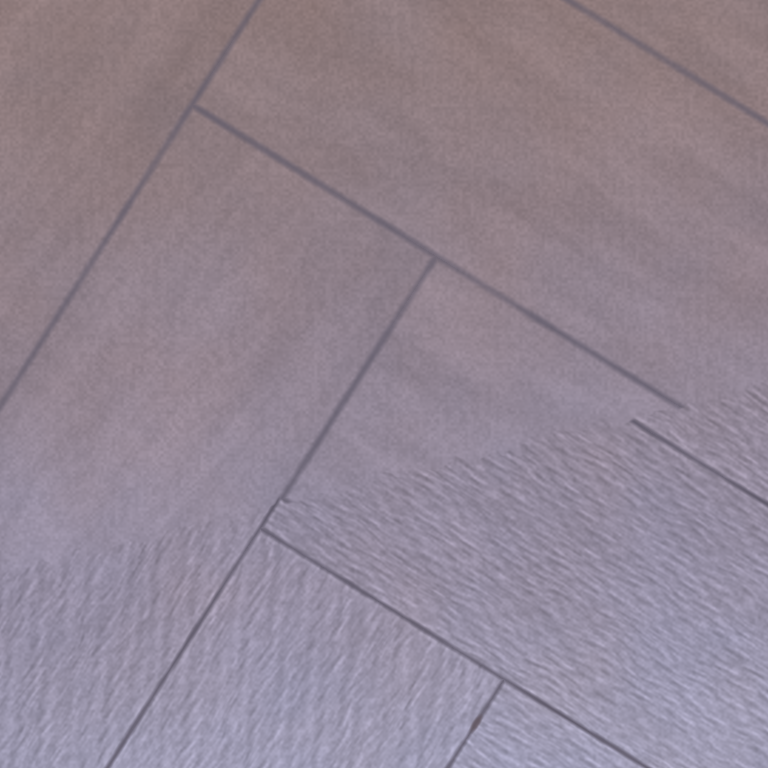
A WebGL 2 fragment shader for this texture:

```glsl
#version 300 es
precision highp float;

uniform vec2 u_resolution;
out vec4 fragColor;

#define PLANK_WIDTH 0.374
#define CORNER vec2(0.25, 0.8633)
#define UPRIGHT_NORMAL vec2(0.8436, -0.537)
#define LEVEL_NORMAL vec2(0.526, 0.850)
#define REPEAT_SHIFT vec2(0.0885, -0.551)
#define SEAM_HEIGHT 0.2513
#define SEAM_SLOPE 0.247
#define SOFT_JOINT 0.0075
#define SHARP_JOINT 0.0046
#define SOFT_GRAIN 0.13
#define SHARP_GRAIN 0.25
#define JOINT_COLOR vec3(0.37, 0.35, 0.41)

float hash(vec2 p) {
    return fract(sin(dot(p, vec2(127.1, 311.7))) * 43758.5453);
}

float noise(vec2 p) {
    vec2 i = floor(p), f = fract(p);
    f = f * f * (3.0 - 2.0 * f);
    return mix(mix(hash(i), hash(i + vec2(1, 0)), f.x),
               mix(hash(i + vec2(0, 1)), hash(i + vec2(1, 1)), f.x), f.y);
}

float fbm(vec2 p) {
    float sum = 0.0, amp = 0.5;
    for (int i = 0; i < 4; i++) {
        sum += amp * noise(p);
        p = p * 2.03 + 17.3;
        amp *= 0.5;
    }
    return sum;
}

// Herringbone: x = distance to the nearest joint, y = plank id, zw = grain coordinates
vec4 herringbone(vec2 p) {
    vec2 q = p - CORNER;
    vec2 st = vec2(dot(q, UPRIGHT_NORMAL), dot(q, LEVEL_NORMAL)) / PLANK_WIDTH;
    vec2 cell = floor(st), f = fract(st);
    bool upright = cell.x + cell.y < 0.0;
    float side = upright ? min(f.x, 1.0 - f.x) : min(f.y, 1.0 - f.y);
    float end = upright ? -st.y - cell.x : st.x + cell.y;
    float id = upright ? cell.x + 20.0 : cell.y + 40.0;
    vec2 grain = (upright ? st.yx : st) * PLANK_WIDTH;
    return vec4(min(side, end) * PLANK_WIDTH, id, grain);
}

// Warm at the top, cool and lighter toward the bottom right
vec3 lightTint(vec2 uv) {
    float h = uv.y - 0.10 * (uv.x - 0.5);
    vec3 c = mix(vec3(0.630, 0.618, 0.710), vec3(0.582, 0.553, 0.632), smoothstep(-0.04, 0.30, h));
    c = mix(c, vec3(0.565, 0.511, 0.556), smoothstep(0.26, 0.58, h));
    return mix(c, vec3(0.560, 0.484, 0.488), smoothstep(0.50, 1.0, h));
}

// Blurred, wavy figure
float softGrain(vec2 g) {
    g.y += 0.05 * (fbm(g * vec2(8.0, 10.0)) - 0.5);
    float figure = fbm(g * vec2(6.0, 20.0)) - 0.47;
    float streak = noise(g * vec2(16.0, 62.0)) - 0.5;
    return figure * 1.1 + streak * 0.28;
}

// Crisp, embossed fibres
float sharpGrain(vec2 g) {
    g.y += 0.008 * noise(g * vec2(22.0, 30.0));
    vec2 k = g * vec2(42.0, 190.0);
    float relief = noise(k) - noise(k + vec2(0.2, 0.7));
    float fine = noise(g * vec2(90.0, 300.0)) - 0.5;
    return relief * 0.45 + fine * 0.35 + (fbm(g * vec2(7.0, 26.0)) - 0.47) * 0.35;
}

// One repeat of the floor, soft (crisp = 0) or in focus (crisp = 1)
vec3 floorColor(vec2 uv, float crisp, float px) {
    vec4 plank = herringbone(uv - crisp * REPEAT_SHIFT);
    vec2 grain = plank.zw + plank.y * vec2(1.37, 2.91);

    // Wood surface
    vec3 color = lightTint(uv);
    color *= 1.0 + 0.03 * (hash(vec2(plank.y, 3.0)) - 0.5);
    color *= 1.0 + (crisp > 0.5 ? SHARP_GRAIN * sharpGrain(grain) : SOFT_GRAIN * softGrain(grain));
    color *= 1.0 + 0.075 * (noise(uv * 270.0) - 0.5) + 0.05 * (noise(uv.yx * 190.0 + 9.0) - 0.5);
    color.rb += vec2(0.025, -0.025) * (fbm(uv * 8.0) - 0.47);

    // Joints of uneven depth, with a pale bevel where the floor is in focus
    float d = plank.x + 0.0012 * (noise(uv * 55.0) - 0.5);
    float width = mix(SOFT_JOINT, SHARP_JOINT, crisp);
    float joint = 1.0 - smoothstep(0.0, width + 0.5 * px, d);
    float depth = mix(0.62, 0.85, crisp) * (0.75 + 0.45 * noise(uv * 14.0));
    float bevel = smoothstep(0.003, 0.006, d) * (1.0 - smoothstep(0.006, 0.010, d));
    color += 0.04 * bevel * crisp * noise(uv * 40.0 + 5.0);
    return mix(color, JOINT_COLOR, joint * min(depth, 0.95));
}

void main() {
    vec2 uv = gl_FragCoord.xy / u_resolution;
    float px = 1.0 / min(u_resolution.x, u_resolution.y);

    // Ragged seam between the soft repeat and the crisp one
    float ragged = 0.018 * (noise(uv * 42.0) - 0.5) + 0.014 * (noise(uv * 110.0) - 0.5);
    float below = SEAM_HEIGHT + SEAM_SLOPE * uv.x + ragged - uv.y;
    float blend = smoothstep(-0.003 - px, 0.003 + px, below);
    vec3 color = mix(floorColor(uv, 0.0, px), floorColor(uv, 1.0, px), blend);

    // Small chip beside a joint
    float chip = length((uv - vec2(0.620, 0.058)) * mat2(0.85, -0.53, 0.53, 0.85) * vec2(1.0, 0.35));
    color = mix(color, vec3(0.38, 0.33, 0.36), 0.7 * (1.0 - smoothstep(0.002, 0.005 + px, chip)));

    fragColor = vec4(color, 1.0);
}
```
